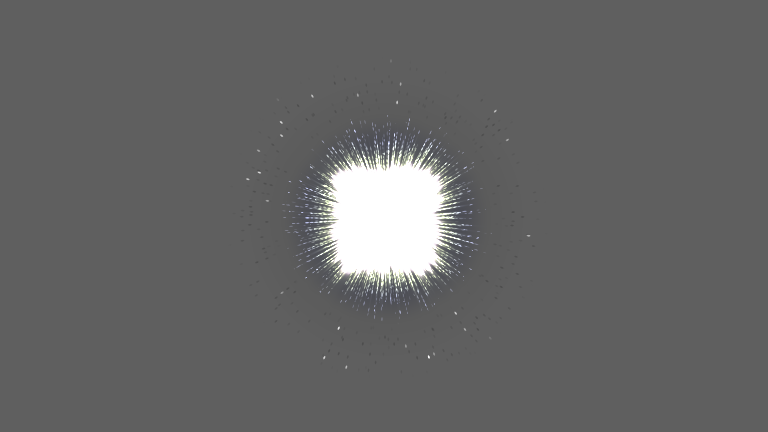
Write a WebGL 1 fragment shader that draws this background.

```glsl
precision highp float;

uniform vec2 u_resolution;

const float TAU = 6.28319;
const vec2 CENTER = vec2(0.005, -0.007);
const vec3 BACKDROP = vec3(0.374);
const vec3 HAZE = vec3(0.27, 0.275, 0.315);
const vec3 OUTER_TINT = vec3(0.72, 0.75, 1.0);
const vec3 INNER_TINT = vec3(0.93, 1.0, 0.7);
const vec3 FRINGE_TINT = vec3(0.95, 0.68, 0.93);
const float CORE_HALF = 0.117;
const float CORE_ROUND = 0.045;
const float BURST_RADIUS = 0.25;
const float SPARK_WIDTH = 0.0017;
const float SPARK_LENGTH = 0.005;
const float SPARK_STEP = 0.0105;
const float RING_INNER = 0.24;
const float RING_OUTER = 0.385;
const float RING_STEP = 0.019;

float hash(vec2 p) {
  return fract(sin(dot(p, vec2(127.1, 311.7))) * 43758.55);
}

// Value noise around the circle, seamless over turn = 0..1
float ringNoise(float turn, float count, float seed) {
  float x = turn * count;
  float f = fract(x);
  float a = hash(vec2(mod(floor(x), count), seed));
  float b = hash(vec2(mod(floor(x) + 1.0, count), seed));
  return mix(a, b, f * f * (3.0 - 2.0 * f));
}

float roundedBox(vec2 p, float halfSize, float radius) {
  vec2 q = abs(p) - halfSize + radius;
  return length(max(q, 0.0)) + min(max(q.x, q.y), 0.0) - radius;
}

// Soft radial dash: offset.x runs along the ray, offset.y across it
float dash(vec2 offset, vec2 size, float pixel) {
  vec2 s = max(size, vec2(0.65 * pixel));
  float fade = min(1.0, 1.5 * size.y / s.y);
  return fade * (1.0 - smoothstep(0.3, 1.3, length(offset / s)));
}

// Broken rays of sparks, each with its own reach and strength
float sparkRays(float turn, float r, float d, float count, float seed, float pixel) {
  float sector = fract(turn + 0.137 * seed) * count;
  float ray = floor(sector);
  float jitter = 0.6 * (hash(vec2(ray, seed)) - 0.5);
  float across = (fract(sector) - 0.5 - jitter) * TAU * r / count;
  float reach = BURST_RADIUS * mix(0.7, 1.0, hash(vec2(ray, seed + 3.1)));
  float strength = mix(0.3, 1.25, hash(vec2(ray, seed + 7.9)));
  float fall = 1.0 - smoothstep(0.125, reach, r);

  float slot = r / SPARK_STEP + hash(vec2(ray, seed + 5.7));
  vec2 id = vec2(ray + 17.0 * seed, floor(slot));
  float chance = step(hash(id), 0.32 + 0.5 * fall) * step(r, reach);
  float along = (fract(slot) - 0.5) * SPARK_STEP;
  vec2 size = vec2(SPARK_LENGTH, SPARK_WIDTH) * mix(0.6, 1.2, hash(id + 9.3));
  float spark = dash(vec2(along, across), size, pixel) * chance;
  spark *= mix(0.25, 1.1, hash(id + 4.6)) * (0.5 + 0.5 * fall);

  float width = max(SPARK_WIDTH, 0.7 * pixel);
  float streak = exp(-across * across / (width * width) - max(d, 0.0) * 24.0) * fall;
  return strength * (spark + 0.5 * streak);
}

// Thin ring of scattered specks: x is bright, y is dark
vec2 ringSpecks(float turn, float r, float count, float seed, float pixel) {
  float sector = fract(turn + 0.171 * seed) * count;
  float slot = r / RING_STEP;
  vec2 id = vec2(floor(sector) + 31.0 * seed, floor(slot));
  vec2 jitter = 0.5 * (vec2(hash(id + 1.7), hash(id + 8.2)) - 0.5);
  vec2 cell = vec2(fract(slot), fract(sector)) - 0.5 - jitter;
  vec2 offset = cell * vec2(RING_STEP, TAU * r / count);
  float mark = dash(offset, vec2(0.0046, 0.0025), pixel);
  float inside = smoothstep(RING_INNER, RING_INNER + 0.03, r)
               * (1.0 - smoothstep(RING_OUTER - 0.05, RING_OUTER, r));
  float pick = hash(id + 5.4);
  float bright = step(0.984, pick) * mix(0.2, 1.0, hash(id + 2.9));
  float dark = step(pick, 0.22) * mix(0.2, 1.0, hash(id + 6.1));
  return vec2(bright, dark) * mark * inside;
}

void main() {
  float pixel = 1.0 / u_resolution.y;
  vec2 p = (gl_FragCoord.xy - 0.5 * u_resolution) * pixel - CENTER;
  float r = length(p);
  float turn = atan(p.y, p.x) / TAU + 0.5;

  // Ragged rounded square
  float ragged = 0.014 * (ringNoise(turn, 31.0, 1.0) - 0.5)
               + 0.02 * (ringNoise(turn, 110.0, 2.0) - 0.5);
  float d = roundedBox(p, CORE_HALF, CORE_ROUND) - ragged;

  // Backdrop with a faint disc and a blue haze
  vec3 color = BACKDROP * mix(0.95, 1.0, smoothstep(0.2, 0.36, r));
  color = mix(color, HAZE, 0.9 * (1.0 - smoothstep(0.155, 0.245, r)));

  // Scattered specks
  for (int i = 0; i < 2; i++) {
    float k = float(i);
    vec2 specks = ringSpecks(turn, r, 83.0 + 24.0 * k, 2.0 + k, pixel);
    color = color * (1.0 - 0.18 * specks.y) + 0.65 * specks.x;
  }

  // Spark rays
  float light = 0.0;
  for (int i = 0; i < 4; i++) {
    float k = float(i);
    light += sparkRays(turn, r, d, 59.0 + 14.0 * k, 1.0 + k, pixel);
  }
  vec3 tint = mix(INNER_TINT, OUTER_TINT, smoothstep(0.015, 0.08, d));
  color += light * tint * 0.85;

  // Glow, coloured fringe and white core
  float outside = max(d, 0.0);
  color += INNER_TINT * 0.2 * exp(-outside * 50.0);
  color += FRINGE_TINT * 0.45 * exp(-outside * 190.0);
  float core = 1.0 - smoothstep(-0.003 - pixel, 0.003 + pixel, d);
  color = mix(color, vec3(1.0), core);

  gl_FragColor = vec4(clamp(color, 0.0, 1.0), 1.0);
}
```
